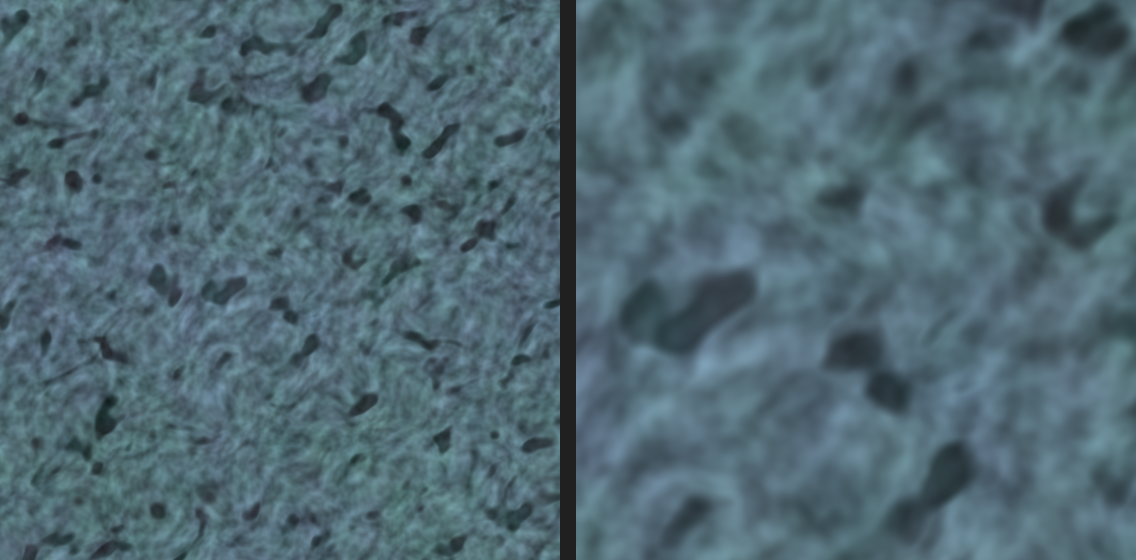
Left, the full canvas; right, a detail of the centre.
This texture is drawn by a Shadertoy shader. Its source:

```glsl
// Weathered blue-green stone with fine grain, slanted dark pits and broken cracks.

const vec3 GREEN_STONE  = vec3(0.315, 0.442, 0.445);
const vec3 VIOLET_STONE = vec3(0.338, 0.416, 0.489);
const vec3 WARM_TINT    = vec3(0.022, -0.010, 0.002);
const float SLANT = 0.70;

// Random unit vector for a lattice cell
vec2 randomDirection(vec2 cell, float seed) {
    uvec2 q = uvec2(ivec2(cell) + 4096);
    uint h = q.x * 1597334677u ^ q.y * 3812015801u ^ uint(seed) * 2654435769u;
    h = (h ^ (h >> 16)) * 2246822519u;
    h = (h ^ (h >> 13)) * 3266489917u;
    h ^= h >> 16;
    float angle = float(h & 65535u) / 65536.0 * 6.28319;
    return vec2(cos(angle), sin(angle));
}

float cornerSlope(vec2 cell, vec2 corner, vec2 f, float seed) {
    return dot(randomDirection(cell + corner, seed), f - corner);
}

// Gradient noise, roughly -1 to 1
float noise(vec2 p, float seed) {
    vec2 cell = floor(p), f = p - cell;
    vec2 u = f * f * f * (f * (f * 6.0 - 15.0) + 10.0);
    float low  = mix(cornerSlope(cell, vec2(0, 0), f, seed),
                     cornerSlope(cell, vec2(1, 0), f, seed), u.x);
    float high = mix(cornerSlope(cell, vec2(0, 1), f, seed),
                     cornerSlope(cell, vec2(1, 1), f, seed), u.x);
    return 1.4 * mix(low, high, u.y);
}

float fbm(vec2 p, float seed) {
    float sum = 0.0, gain = 0.6;
    for (int i = 0; i < 3; i++) {
        sum += gain * noise(p, seed + float(i));
        p = p * 2.03 + 7.3;
        gain *= 0.5;
    }
    return sum;
}

// Turns the axes so that x runs along the slant
vec2 alongSlant(vec2 p, float angle) {
    float c = cos(angle), s = sin(angle);
    return vec2(c * p.x + s * p.y, c * p.y - s * p.x);
}

// Ragged hollows, stretched along the slant
float pits(vec2 p) {
    vec2 q = alongSlant(p, SLANT);
    float hollow = noise(q * vec2(14.0, 23.0), 11.0);
    float ragged = noise(q * vec2(32.0, 42.0), 12.0);
    float crowding = 0.14 * noise(p * 4.0, 13.0);
    return smoothstep(0.26, 0.70, hollow + 0.5 * ragged + crowding);
}

// Thin zero lines of a noise field, kept only in patches
float cracks(vec2 p) {
    vec2 q = alongSlant(p, SLANT - 0.1);
    float line = abs(noise(q * vec2(6.0, 10.0), 21.0) + 0.15 * noise(p * 26.0, 22.0));
    float patchMask = smoothstep(0.05, 0.45, noise(q * vec2(5.0, 8.0), 23.0));
    return (1.0 - smoothstep(0.0, 0.15, line)) * patchMask;
}

// Light and dark speckle from coarse to very fine
float grain(vec2 p) {
    vec2 q = alongSlant(p, SLANT + 0.2);
    return 0.25 * noise(q * vec2(25.0, 37.0), 31.0)
         + 0.25 * noise(q * vec2(46.0, 60.0), 32.0)
         + 0.10 * noise(p * 105.0, 33.0);
}

void mainImage(out vec4 fragColor, in vec2 fragCoord) {
    vec2 p = fragCoord / iResolution.y;

    // Bend the surface so that features do not line up
    vec2 bend = vec2(noise(p * 9.0, 1.0), noise(p * 9.0, 2.0));
    vec2 surface = p + 0.014 * bend;

    // Brightness: speckle, broad drift, hollows and their lit lower rims
    float pit = pits(surface);
    float litRim = pits(surface + vec2(-0.008, 0.032)) * (1.0 - pit);
    float light = 1.0 + grain(surface) * (1.0 - 0.45 * pit);
    light += 0.12 * fbm(p * 3.5, 41.0) + 0.12 * litRim;
    light -= 0.48 * pit + 0.28 * cracks(surface) * (1.0 - pit);

    // Colour drifts between green and violet, with small warm stains
    float hue = 0.5 + 0.8 * fbm(p * 3.0, 51.0) + 0.35 * noise(p * 22.0, 55.0);
    vec3 stone = mix(GREEN_STONE, VIOLET_STONE, clamp(hue, -0.2, 1.2));
    vec3 stain = WARM_TINT * noise(p * 17.0, 61.0) * (0.6 + 0.8 * pit);

    fragColor = vec4(clamp(stone * max(light, 0.25) + stain, 0.0, 1.0), 1.0);
}
```
